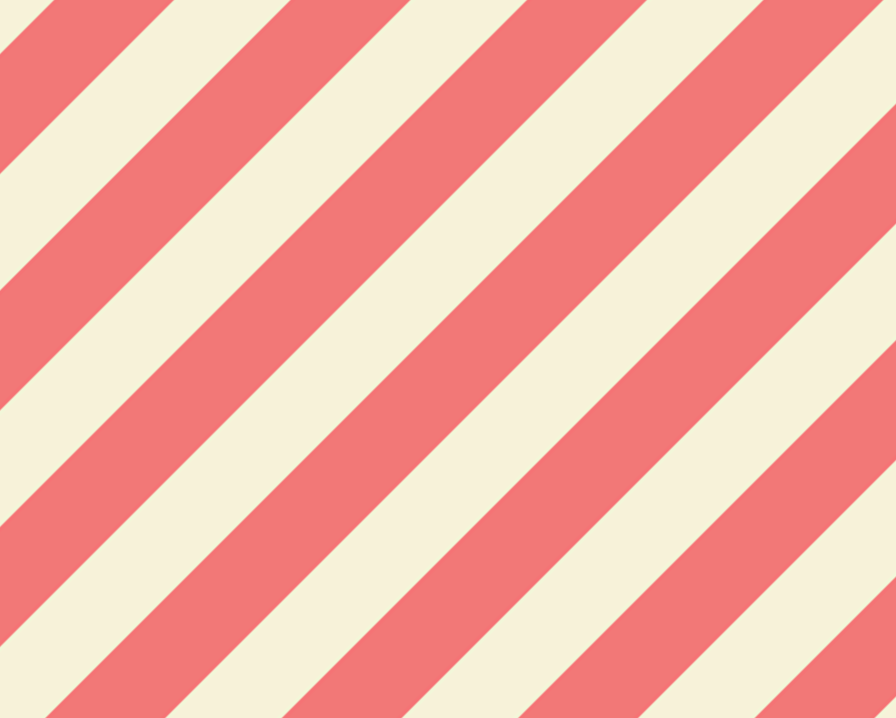
Reproduce this pattern procedurally as a Shadertoy shader.

```glsl
// Broad coral and cream candy stripes rising at 45 degrees, with a faint rim along each edge.

// Lengths are in canvas heights; PERIOD and OFFSET run along the top edge.
#define PERIOD 0.3293
#define OFFSET 0.0753
#define CORAL_SHARE 0.507
#define EDGE_SOFTNESS 0.0017
#define RIM_WIDTH 0.0052
#define CORAL vec3(0.950, 0.470, 0.465)
#define CREAM vec3(0.970, 0.950, 0.850)
#define CORAL_RIM vec3(0.960, 0.450, 0.460)
#define CREAM_RIM vec3(0.950, 0.968, 0.850)

// Signed distance to the nearest stripe edge, positive inside coral.
float stripeDistance(vec2 p) {
    float along = p.x + 1.0 - p.y - OFFSET;
    float halfWidth = 0.5 * CORAL_SHARE * PERIOD;
    float fromCentre = mod(along - halfWidth + 0.5 * PERIOD, PERIOD) - 0.5 * PERIOD;
    return (halfWidth - abs(fromCentre)) * inversesqrt(2.0);
}

void mainImage(out vec4 fragColor, in vec2 fragCoord) {
    vec2 p = fragCoord / iResolution.y;
    float pixel = 1.0 / iResolution.y;
    float d = stripeDistance(p);

    // Thin tint beside each edge
    float rim = 1.0 - smoothstep(RIM_WIDTH - pixel, RIM_WIDTH + pixel, abs(d));
    vec3 coral = mix(CORAL, CORAL_RIM, rim);
    vec3 cream = mix(CREAM, CREAM_RIM, rim);

    // Smooth boundary between the two colours
    float softness = max(EDGE_SOFTNESS, 0.7 * pixel);
    float coverage = smoothstep(-softness, softness, d);
    fragColor = vec4(mix(cream, coral, coverage), 1.0);
}
```
